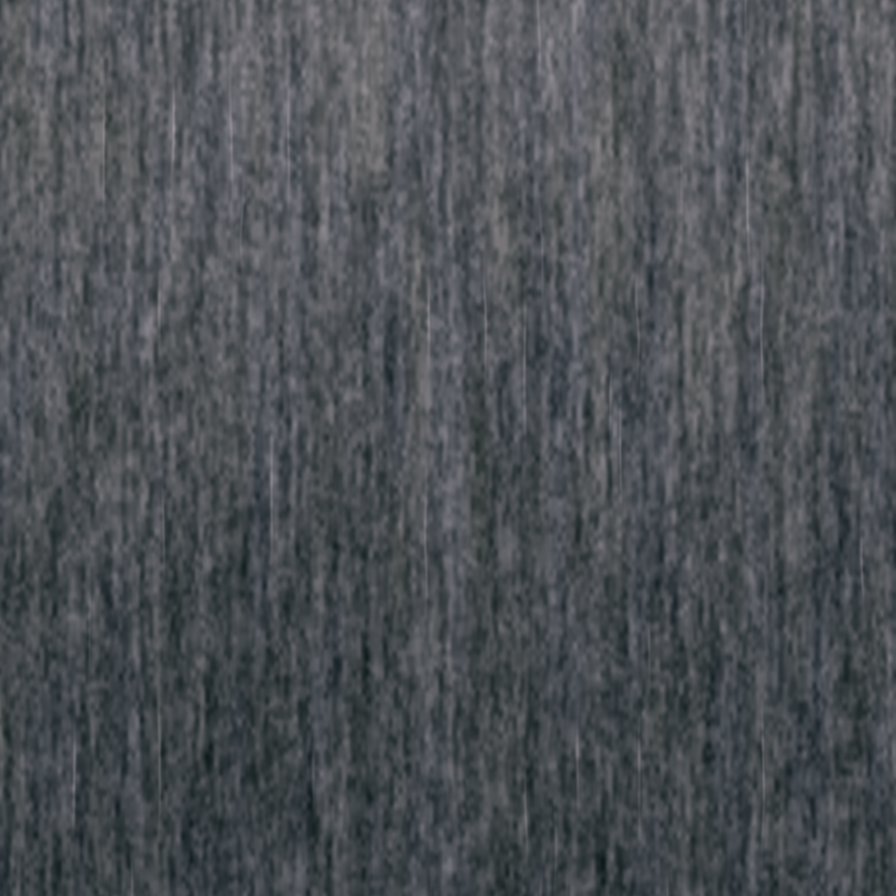
Give the GLSL for this texture, as a Shadertoy shader.

```glsl
const vec3 DARK_STEEL = vec3(0.200, 0.230, 0.243);
const vec3 LIGHT_STEEL = vec3(0.440, 0.438, 0.460);
const vec3 BLUE_TINT = vec3(-0.010, -0.006, 0.022);

const float TONE_BOTTOM = 0.13;
const float TONE_TOP = 0.71;

// Noise cells per canvas: across, along the brushing
const vec2 FINE_GRAIN = vec2(195.0, 125.0);
const vec2 COARSE_GRAIN = vec2(150.0, 62.0);
const vec2 SHORT_STREAK = vec2(165.0, 24.0);
const vec2 LONG_STREAK = vec2(125.0, 7.0);
const vec2 BROAD_BAND = vec2(24.0, 3.0);
const vec2 SCRATCH_CELLS = vec2(64.0, 4.0);

const float FINE_AMOUNT = 0.54;
const float COARSE_AMOUNT = 0.50;
const float SHORT_AMOUNT = 0.50;
const float LONG_AMOUNT = 0.54;
const float BROAD_AMOUNT = 0.24;
const float SCRATCH_AMOUNT = 0.62;
const float SCRATCH_SHARE = 0.15;
const float SCRATCH_WIDTH = 0.0030;
const float WOBBLE = 0.004;

float hash(vec2 p) {
    return fract(sin(dot(p, vec2(127.1, 311.7))) * 43758.5453);
}

// One column of smooth noise, shifted by its own random phase
float columnNoise(float column, float y, float seed) {
    y += 17.0 * hash(vec2(column, seed));
    float row = floor(y);
    float blend = smoothstep(0.0, 1.0, y - row);
    float key = column + seed * 37.0;
    return mix(hash(vec2(key, row)), hash(vec2(key, row + 1.0)), blend);
}

// Noise centred on zero, without rows that line up
float brushedNoise(vec2 p, float seed) {
    float column = floor(p.x);
    float blend = smoothstep(0.0, 1.0, p.x - column);
    return mix(columnNoise(column, p.y, seed),
               columnNoise(column + 1.0, p.y, seed), blend) - 0.5;
}

// Sparse bright hairlines with tapered ends
float scratches(vec2 uv) {
    vec2 p = uv * SCRATCH_CELLS;
    float column = floor(p.x);
    p.y += 11.0 * hash(vec2(column, 91.0));
    vec2 cell = vec2(column, floor(p.y));
    vec2 local = fract(p);

    float present = step(hash(cell + 5.3), SCRATCH_SHARE);
    float strength = mix(0.35, 1.0, hash(cell + 9.1));
    float halfLength = mix(0.20, 0.48, hash(cell + 2.7));
    float centre = mix(0.3, 0.7, hash(cell + 7.9));

    float across = abs(local.x - centre) / SCRATCH_CELLS.x;
    float along = abs(local.y - 0.5) / halfLength;
    float line = 1.0 - smoothstep(0.0, SCRATCH_WIDTH, across);
    return present * strength * line * (1.0 - smoothstep(0.1, 1.0, along));
}

void mainImage(out vec4 fragColor, in vec2 fragCoord) {
    vec2 uv = fragCoord / iResolution.xy;

    // Slight sideways drift keeps the fibres from being ruler straight
    vec2 fibre = uv;
    fibre.x += WOBBLE * brushedNoise(uv * vec2(30.0, 18.0), 1.0);

    // Vertical light falloff
    float tone = mix(TONE_BOTTOM, TONE_TOP, smoothstep(-0.15, 1.1, uv.y));

    // Brushed layers from finest to broadest
    tone += FINE_AMOUNT * brushedNoise(fibre * FINE_GRAIN, 2.0);
    tone += COARSE_AMOUNT * brushedNoise(fibre * COARSE_GRAIN, 3.0);
    tone += SHORT_AMOUNT * brushedNoise(fibre * SHORT_STREAK, 4.0);
    tone += LONG_AMOUNT * brushedNoise(fibre * LONG_STREAK, 5.0);
    tone += BROAD_AMOUNT * brushedNoise(uv * BROAD_BAND, 6.0);
    tone += SCRATCH_AMOUNT * scratches(fibre);

    // Steel ramp with faint bluish patches
    vec3 color = mix(DARK_STEEL, LIGHT_STEEL, tone);
    color += BLUE_TINT * brushedNoise(uv * vec2(45.0, 6.0), 7.0);

    fragColor = vec4(clamp(color, 0.0, 1.0), 1.0);
}
```
